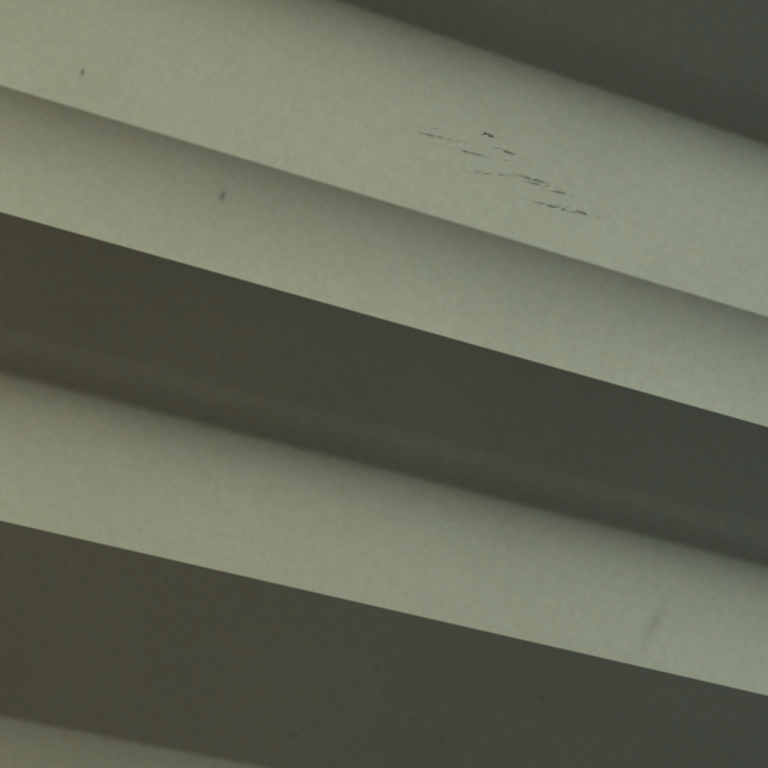
Give the GLSL for this texture, as a Shadertoy shader.

```glsl
const vec3 SHADE = vec3(0.247, 0.251, 0.210);
const vec3 PAINT = vec3(0.580, 0.600, 0.515);
const vec2 WARM_TO_COOL = vec2(-0.018, 0.022);

// Each band: start, tone at start, tone far from start, falloff rate
const int BANDS = 8;
const vec4 BAND[BANDS] = vec4[](
    vec4(-0.225, 0.06, -0.04, 12.0),
    vec4(-0.147, 0.22,  0.95, 20.0),
    vec4( 0.111, 0.38,  1.06, 11.0),
    vec4( 0.276, 0.00,  0.05, 12.0),
    vec4( 0.430, 0.12, -0.08, 18.0),
    vec4( 0.484, 0.20,  0.90, 21.0),
    vec4( 0.678, 0.05,  0.06,  8.0),
    vec4( 0.932, 0.30,  0.55, 25.0));
const float SOFTNESS[BANDS] = float[](
    0.020, 0.006, 0.003, 0.002, 0.018, 0.007, 0.002, 0.006);

float hash(vec2 p) {
    vec3 q = fract(p.xyx * 0.1031);
    q += dot(q, q.yzx + 33.33);
    return fract((q.x + q.y) * q.z);
}

vec2 hash2(vec2 p) {
    return vec2(hash(p), hash(p + 57.3));
}

float noise(vec2 p) {
    vec2 i = floor(p), f = fract(p);
    f = f * f * (3.0 - 2.0 * f);
    return mix(mix(hash(i), hash(i + vec2(1, 0)), f.x),
               mix(hash(i + vec2(0, 1)), hash(i + vec2(1, 1)), f.x), f.y);
}

// Coordinate across the slats, which converge slightly to the right
float slatCoord(vec2 p) {
    return (p.y - 0.316 * p.x) / (1.0 - 0.13 * p.x);
}

float slatTone(float v, float pixel) {
    float tone = 0.08;
    for (int i = 0; i < BANDS; i++) {
        vec4 b = BAND[i];
        float d = v - b.x;
        float shade = mix(b.y, b.z, 1.0 - exp(-b.w * max(d, 0.0)));
        float soft = max(SOFTNESS[i], pixel);
        tone = mix(tone, shade, smoothstep(-soft, soft, d));
    }
    return tone;
}

// Soft elongated mark, turned by an angle
float stroke(vec2 p, vec2 size, float angle) {
    float c = cos(angle), s = sin(angle);
    vec2 q = vec2(c * p.x + s * p.y, c * p.y - s * p.x) / size;
    return exp(-dot(q, q));
}

// Broken scratches clustered along a line
float scuffs(vec2 p, vec2 from, vec2 to, float count) {
    float sum = 0.0;
    for (float i = 0.0; i < count; i++) {
        vec2 r = hash2(vec2(i, 4.0));
        vec2 jitter = (r - 0.5) * vec2(0.05, 0.045);
        vec2 center = mix(from, to, i / (count - 1.0)) + jitter;
        vec2 size = vec2(0.008 + 0.020 * r.y, 0.0018);
        sum += stroke(p - center, size, 0.05 + 0.3 * r.x) * (0.35 + 0.5 * r.x);
    }
    return min(sum, 1.0) * smoothstep(0.2, 0.65, noise(p * vec2(150.0, 220.0)));
}

// Sparse dark specks, one possible in each grid cell
float specks(vec2 p, float cells, float chance) {
    vec2 id = floor(p * cells);
    vec2 center = 0.2 + 0.6 * hash2(id + 11.0);
    vec2 size = vec2(0.004, 0.0025) * (0.6 + hash(id + 23.0));
    float mark = stroke(p - (id + center) / cells, size, 3.0 * hash(id + 31.0));
    return mark * step(hash(id), chance);
}

void mainImage(out vec4 fragColor, in vec2 fragCoord) {
    vec2 p = fragCoord / iResolution.xy;
    p.y = 1.0 - p.y;
    float tone = slatTone(slatCoord(p), 1.0 / iResolution.y);

    // Paint unevenness and fine grain
    float mottle = noise(p * 9.0) - 0.5;
    float grain = 0.6 * noise(p * 240.0) + 0.4 * noise(p * 110.0 + 7.0) - 0.5;
    tone += (0.05 * mottle + 0.10 * grain) * (0.5 + 0.5 * tone);

    // Wear: scratches, specks and a faint smudge
    tone -= 0.75 * scuffs(p, vec2(0.57, 0.16), vec2(0.74, 0.27), 13.0);
    tone -= 0.45 * specks(p, 6.0, 0.16) * max(tone, 0.15);
    tone -= 0.13 * stroke(p - vec2(0.85, 0.815), vec2(0.009, 0.032), 0.5);

    // Warm left side, cool right side
    vec3 color = mix(SHADE, PAINT, tone);
    color.rb += WARM_TO_COOL * (p.x - 0.5);
    color += 0.012 * (noise(p * 130.0 + 19.0) - 0.5) * vec3(1.0, -0.3, -1.0);
    fragColor = vec4(clamp(color, 0.0, 1.0), 1.0);
}
```
